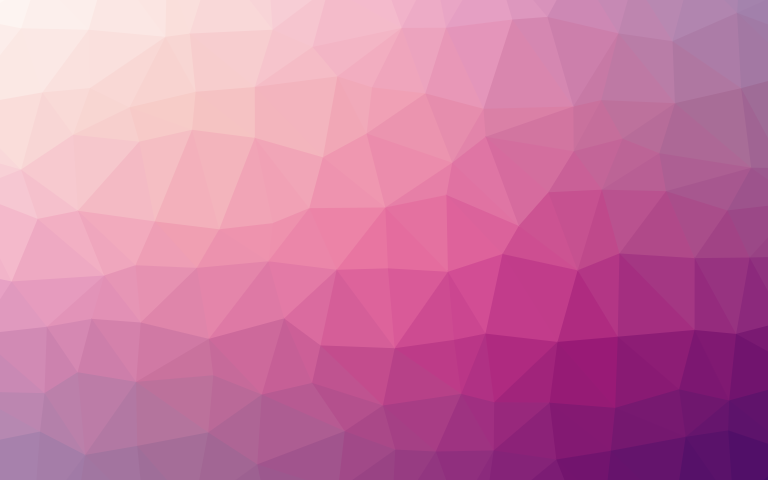
Reproduce this background procedurally as a WebGL 1 fragment shader.

```glsl
precision highp float;
// Low-poly mesh of flat triangles, fading diagonally from cream through pink to deep purple.

uniform vec2 u_resolution;

const vec2 CELLS = vec2(13.0, 8.0);

vec2 hash22(vec2 p) {
  vec3 q = fract(p.xyx * vec3(0.1031, 0.1030, 0.0973));
  q += dot(q, q.yzx + 33.33);
  return fract((q.xx + q.yz) * q.zy);
}

// Grid vertex pushed off its lattice point
vec2 meshVertex(vec2 id) {
  return id + 0.68 * (hash22(id + 17.0) - 0.5);
}

float cross2(vec2 a, vec2 b) {
  return a.x * b.y - a.y * b.x;
}

// Nine evenly spaced colour stops, t from 0 to 1
vec3 ramp(float t) {
  t *= 8.0;
  vec3 c = vec3(0.995, 0.97, 0.955);
  c = mix(c, vec3(0.98, 0.88, 0.87), clamp(t, 0.0, 1.0));
  c = mix(c, vec3(0.965, 0.78, 0.765), clamp(t - 1.0, 0.0, 1.0));
  c = mix(c, vec3(0.945, 0.64, 0.715), clamp(t - 2.0, 0.0, 1.0));
  c = mix(c, vec3(0.915, 0.46, 0.63), clamp(t - 3.0, 0.0, 1.0));
  c = mix(c, vec3(0.81, 0.28, 0.575), clamp(t - 4.0, 0.0, 1.0));
  c = mix(c, vec3(0.625, 0.105, 0.465), clamp(t - 5.0, 0.0, 1.0));
  c = mix(c, vec3(0.44, 0.095, 0.435), clamp(t - 6.0, 0.0, 1.0));
  return mix(c, vec3(0.28, 0.05, 0.40), clamp(t - 7.0, 0.0, 1.0));
}

// Signed distance to the line a-b, positive on its left
float edgeDistance(vec2 p, vec2 a, vec2 b) {
  return cross2(b - a, p - a) / length(b - a);
}

// Flat triangle colour weighted by its smooth coverage
vec4 facet(vec2 p, vec2 a, vec2 b, vec2 c, float pixel) {
  float inside = min(edgeDistance(p, a, b), min(edgeDistance(p, b, c), edgeDistance(p, c, a)));
  float coverage = clamp(inside / pixel + 0.5, 0.0, 1.0);
  if (coverage <= 0.0) return vec4(0.0);
  vec2 center = ((a + b + c) / 3.0 + 0.5) / CELLS;
  vec3 color = mix(ramp(center.x), ramp(1.0 - center.y), 0.5);
  return vec4(color, 1.0) * coverage;
}

void main() {
  vec2 p = gl_FragCoord.xy / u_resolution * CELLS - 0.5;
  float pixel = CELLS.y / u_resolution.y;
  vec4 sum = vec4(0.0);

  // Jitter can carry a neighbouring quad over this point
  for (int j = -1; j <= 1; j++) {
    for (int i = -1; i <= 1; i++) {
      vec2 id = floor(p) + vec2(float(i), float(j));
      vec2 a = meshVertex(id);
      vec2 b = meshVertex(id + vec2(1.0, 0.0));
      vec2 c = meshVertex(id + vec2(1.0, 1.0));
      vec2 d = meshVertex(id + vec2(0.0, 1.0));

      // Delaunay test: split at the corners whose angles sum above 180 degrees
      float angleSum = cross2(b - a, d - a) * dot(d - c, b - c)
                     + dot(b - a, d - a) * cross2(d - c, b - c);
      if (angleSum < 0.0) {
        sum += facet(p, a, b, c, pixel) + facet(p, a, c, d, pixel);
      } else {
        sum += facet(p, a, b, d, pixel) + facet(p, b, c, d, pixel);
      }
    }
  }
  gl_FragColor = vec4(sum.rgb / max(sum.a, 0.001), 1.0);
}
```
